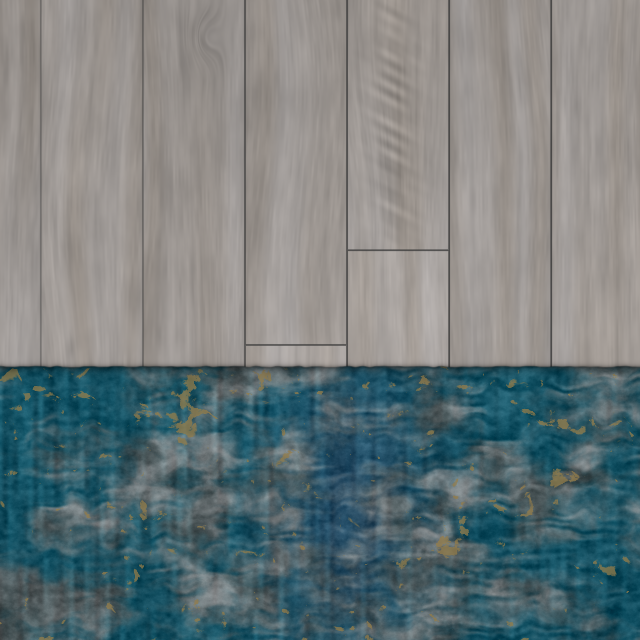
This texture is drawn by a WebGL 1 fragment shader. Its source:

```glsl
precision highp float;
// Grey timber planks above a worn, woven teal rug with flecks of gold.
// Planks are a repeat in x with stretched noise as grain; the rug layers
// broad soft patches, crossed thread noise and thresholded fleck noise.
uniform vec2 u_resolution;

float hash(vec2 p) {
  p = fract(p * vec2(0.1031, 0.1197));
  p += dot(p, p.yx + 33.33);
  return fract((p.x + p.y) * p.x * 17.31);
}

float noise(vec2 p) {
  vec2 i = floor(p), f = fract(p);
  f = f * f * (3.0 - 2.0 * f);
  return mix(mix(hash(i), hash(i + vec2(1, 0)), f.x),
             mix(hash(i + vec2(0, 1)), hash(i + vec2(1, 1)), f.x), f.y);
}

float fbm(vec2 p) {
  float sum = 0.0, amp = 0.5;
  for (int i = 0; i < 5; i++) {
    sum += amp * noise(p);
    p = mat2(1.6, 1.2, -1.2, 1.6) * p + 17.3;
    amp *= 0.5;
  }
  return sum / 0.97;
}

// Soft elliptical patch, 1 at its centre.
float patchAt(vec2 p, vec2 centre, vec2 radius) {
  vec2 d = (p - centre) / radius;
  return exp(-dot(d, d));
}

float line(float dist, float halfWidth, float px) {
  return 1.0 - smoothstep(halfWidth - px * 0.5, halfWidth + px, abs(dist));
}

vec3 woodFloor(vec2 p, float px) {
  float column = (p.x - 0.0638) / 0.1595;
  float id = floor(column);
  float across = fract(column);

  // Butt joints in the two middle planks
  float joint = id == 2.0 ? 0.461 : (id == 3.0 ? 0.609 : -1.0);
  float below = 1.0 - step(joint, p.y);
  vec2 seed = vec2(id * 7.3 + 31.0 + below * 19.0, id * 3.7 + 50.0);

  // Grain: long fibres bent by slow noise and a knot
  float knot = patchAt(p, vec2(0.322, 0.94), vec2(0.022, 0.055));
  float bend = (noise(p * vec2(9.0, 3.0) + seed) - 0.5) * 0.035;
  vec2 g = vec2(p.x + bend + knot * 0.025 * sin(p.y * 35.0), p.y);
  float broad = noise(g * vec2(38.0, 1.8) + seed);
  float fibre = noise(g * vec2(130.0, 5.0) + seed * 2.0);
  float fine = noise(g * vec2(330.0, 28.0) + seed);
  float mottle = fbm(p * vec2(28.0, 15.0) + seed);

  float tone = 0.57 + 0.035 * smoothstep(1.0, 0.45, p.y);
  tone += 0.02 * smoothstep(0.2, 0.75, p.x) + 0.025 * (hash(seed) - 0.5);
  tone += 0.022 * below;
  tone += (broad - 0.5) * 0.075 + (fibre - 0.5) * 0.055;
  tone += (fine - 0.5) * 0.04 + (mottle - 0.5) * 0.07;
  tone -= knot * 0.055 * noise(g * vec2(110.0, 45.0));
  tone -= 0.07 * patchAt(p, vec2(0.11, 0.455), vec2(0.008, 0.018));

  // Rippled figure on the upper plank with the high joint
  float figure = patchAt(p, vec2(0.614, 0.82), vec2(0.035, 0.23));
  float ripple = noise(vec2(p.x * 18.0, p.y * 85.0 + p.x * 45.0));
  tone += (ripple - 0.55) * 0.14 * figure * step(0.609, p.y);

  // Seams, softer toward the left
  float seamX = (across - step(0.5, across)) * 0.1595;
  float strength = mix(0.4, 0.85, smoothstep(0.1, 0.5, p.x));
  float seam = line(seamX, 0.0009, px) * strength;
  seam = max(seam, line(p.y - joint, 0.0009, px) * 0.8);
  tone -= 0.035 * exp(-abs(seamX) * 350.0);
  vec3 tint = mix(vec3(1.035, 0.985, 0.94), vec3(1.01, 0.985, 0.975), broad);
  return mix(tone * tint, vec3(0.22, 0.22, 0.22), seam);
}

vec3 wovenRug(vec2 p) {
  vec2 q = p + (vec2(noise(p * 35.0), noise(p * 35.0 + 40.0)) - 0.5) * 0.018;
  float cloud = fbm(q * vec2(13.0, 17.0) + 8.0);
  float warp = noise(p * vec2(125.0, 11.0));
  float weft = noise(q * vec2(24.0, 140.0) + 60.0);
  float grit = fbm(p * vec2(110.0, 130.0));

  // Worn grey areas against saturated teal areas
  float worn = 0.42 + (cloud - 0.5) * 2.0 + (weft - 0.5) * 0.35;
  worn += 0.42 * patchAt(p, vec2(0.39, 0.17), vec2(0.12, 0.14));
  worn += 0.35 * patchAt(p, vec2(0.05, 0.08), vec2(0.1, 0.08));
  worn += 0.4 * patchAt(p, vec2(0.82, 0.21), vec2(0.1, 0.07));
  worn += 0.4 * patchAt(p, vec2(0.66, 0.1), vec2(0.09, 0.06));
  worn += 0.28 * patchAt(p, vec2(0.63, 0.34), vec2(0.13, 0.035));
  worn -= 0.45 * patchAt(p, vec2(0.1, 0.37), vec2(0.2, 0.07));
  worn -= 0.5 * patchAt(p, vec2(0.55, 0.39), vec2(0.07, 0.05));
  worn -= 0.5 * patchAt(p, vec2(0.8, 0.33), vec2(0.1, 0.05));
  worn -= 0.4 * patchAt(p, vec2(0.02, 0.22), vec2(0.06, 0.1));
  worn -= 0.35 * patchAt(p, vec2(0.96, 0.16), vec2(0.05, 0.2));
  worn = smoothstep(0.05, 0.95, worn);

  float blue = patchAt(p, vec2(0.55, 0.2), vec2(0.12, 0.22));
  vec3 teal = mix(vec3(0.08, 0.32, 0.39), vec3(0.15, 0.3, 0.4), blue);
  float pale = smoothstep(0.25, 0.75, fbm(q * vec2(22.0, 28.0) + 90.0));
  pale *= 1.0 - 0.6 * patchAt(p, vec2(0.04, 0.07), vec2(0.12, 0.1));
  vec3 grey = mix(vec3(0.26, 0.31, 0.32), vec3(0.49, 0.52, 0.53), pale);
  vec3 col = mix(teal, grey, worn);

  // Crossed threads: vertical at left, horizontal at right
  float side = smoothstep(0.45, 0.65, p.x);
  col += vec3(0.06, 0.11, 0.12) * (warp - 0.5) * mix(1.1, 0.7, side);
  col += (weft - 0.5) * mix(0.06, 0.13, side) + (grit - 0.5) * 0.16;

  // Gold flecks gathered in a few clusters
  float gold = patchAt(p, vec2(0.07, 0.385), vec2(0.045, 0.025));
  gold += patchAt(p, vec2(0.295, 0.36), vec2(0.025, 0.06));
  gold += 0.8 * patchAt(p, vec2(0.405, 0.39), vec2(0.02, 0.025));
  gold += patchAt(p, vec2(0.885, 0.345), vec2(0.05, 0.035));
  gold += 0.9 * patchAt(p, vec2(0.875, 0.25), vec2(0.025, 0.045));
  gold += 0.7 * patchAt(p, vec2(0.69, 0.16), vec2(0.045, 0.045));
  gold += 0.7 * patchAt(p, vec2(0.66, 0.4), vec2(0.1, 0.015));
  gold += 0.6 * patchAt(p, vec2(0.21, 0.18), vec2(0.05, 0.025));
  float fleck = fbm(q * vec2(52.0, 65.0) + 25.0) + 0.26 * min(gold, 1.0);
  float amount = smoothstep(0.73, 0.81, fleck);
  return mix(col, vec3(0.58, 0.49, 0.29), amount * 0.75);
}

void main() {
  vec2 p = gl_FragCoord.xy / u_resolution;
  float px = 1.0 / u_resolution.y;
  float edge = 0.427 + (noise(vec2(p.x * 90.0, 4.0)) - 0.5) * 0.002;
  float onFloor = smoothstep(-px, px, p.y - edge);

  // Contact shadow on both sides of the rug's edge
  vec3 timber = woodFloor(p, px) * (1.0 - 0.4 * exp(-abs(p.y - edge) * 350.0));
  vec3 rug = wovenRug(p) * (1.0 - 0.5 * exp(-abs(p.y - edge) * 160.0));
  gl_FragColor = vec4(mix(rug, timber, onFloor), 1.0);
}
```
